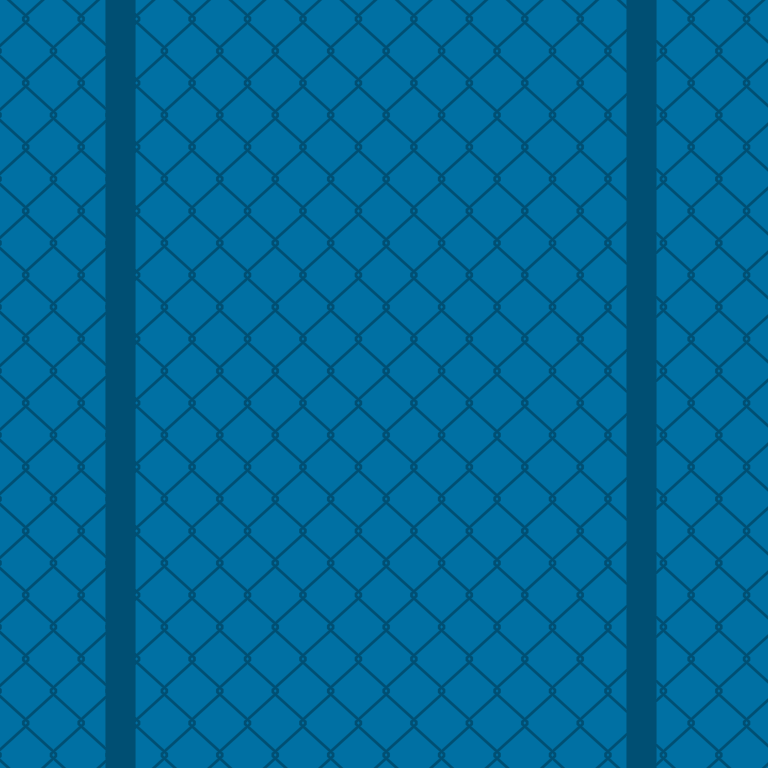
Write a WebGL 2 fragment shader that draws this pattern.

```glsl
#version 300 es
precision highp float;
// A chain-link fence: a diamond mesh of wire hooked together at small knots,
// with two upright posts in front. The mesh is a staggered lattice folded to
// one quarter of a knot, where a few segments give the distance to the wire.

#define MESH_CELL vec2(0.0722, 0.08333)   // knot spacing across and down
#define MESH_ORIGIN vec2(0.3945, 0.9753)  // position of one knot
#define WIRE_WIDTH 0.0036
#define HOOK_HALF vec2(0.0031, 0.0044)    // half size of the loop in a knot
#define POST_PITCH 0.6784
#define POST_CENTER 0.1569
#define POST_WIDTH 0.0392
#define BACK_COLOR vec3(0.0, 0.44, 0.64)
#define FENCE_COLOR vec3(0.0, 0.31, 0.45)

uniform vec2 u_resolution;
out vec4 fragColor;

float segmentDistance(vec2 p, vec2 a, vec2 b) {
    vec2 ab = b - a;
    float t = clamp(dot(p - a, ab) / dot(ab, ab), 0.0, 1.0);
    return length(p - a - ab * t);
}

// Offset from the nearest point of a rectangular grid
vec2 gridOffset(vec2 p, vec2 cell) {
    return p - cell * floor(p / cell + 0.5);
}

// Distance to the centre line of the wire
float meshDistance(vec2 p) {
    // Nearest knot of the two interleaved grids, folded by symmetry
    vec2 even = gridOffset(p, MESH_CELL);
    vec2 odd = gridOffset(p - 0.5 * MESH_CELL, MESH_CELL);
    vec2 q = abs(dot(even, even) < dot(odd, odd) ? even : odd);

    // Straight run from this knot's crossing to the next one
    vec2 crossing = vec2(0.0, HOOK_HALF.y);
    float d = segmentDistance(q, crossing, 0.5 * MESH_CELL - crossing);

    // Blunt hook that bends back around the neighbouring wire
    vec2 bend = vec2(HOOK_HALF.x, 0.35 * HOOK_HALF.y);
    d = min(d, segmentDistance(q, crossing, bend));
    return min(d, segmentDistance(q, bend, vec2(bend.x, 0.0)));
}

// Signed distance to the nearest upright post
float postDistance(float x) {
    float offset = x - POST_CENTER;
    offset -= POST_PITCH * floor(offset / POST_PITCH + 0.5);
    return abs(offset) - 0.5 * POST_WIDTH;
}

void main() {
    float pixel = 1.0 / min(u_resolution.x, u_resolution.y);
    vec2 uv = gl_FragCoord.xy * pixel;

    // Join wire and posts, then smooth the edge over about one pixel
    float wire = meshDistance(uv - MESH_ORIGIN) - 0.5 * WIRE_WIDTH;
    float fence = min(wire, postDistance(uv.x));
    float coverage = 1.0 - smoothstep(-0.75 * pixel, 0.75 * pixel, fence);

    fragColor = vec4(mix(BACK_COLOR, FENCE_COLOR, coverage), 1.0);
}
```
